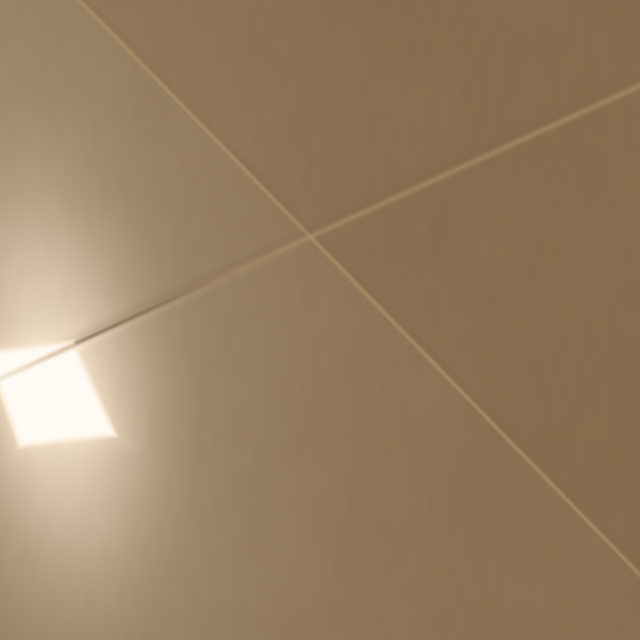
This texture is drawn by a WebGL 2 fragment shader. Its source:

```glsl
#version 300 es
precision highp float;
// A tan panelled surface crossed by two fine seams, with a bright slanted
// lamp at the left. Elongated falloffs form the glow, line distances form
// the seams, and half-planes cut out the lamp; faint noise adds grain.

uniform vec2 u_resolution;
out vec4 fragColor;

const vec3 TAN = vec3(0.525, 0.425, 0.305);
const vec3 WARM_GLOW = vec3(0.90, 0.83, 0.73);
const vec3 LAMP_WHITE = vec3(1.0, 0.985, 0.955);
const vec3 SEAM_GOLD = vec3(0.68, 0.57, 0.41);
const vec3 SEAM_SHADE = vec3(0.47, 0.37, 0.26);

float hash(vec2 p) {
    return fract(sin(dot(p, vec2(127.1, 311.7))) * 43758.5453);
}

float valueNoise(vec2 p) {
    vec2 cell = floor(p);
    vec2 f = fract(p);
    f = f * f * (3.0 - 2.0 * f);
    float low = mix(hash(cell), hash(cell + vec2(1, 0)), f.x);
    float high = mix(hash(cell + vec2(0, 1)), hash(cell + vec2(1, 1)), f.x);
    return mix(low, high, f.y);
}

// Signed distance to the line through a and b, positive on its left.
float lineSide(vec2 p, vec2 a, vec2 b) {
    vec2 d = normalize(b - a);
    return dot(p - a, vec2(-d.y, d.x));
}

// Signed distance bound of a convex quad with clockwise corners.
float quadDistance(vec2 p, vec2 a, vec2 b, vec2 c, vec2 d) {
    return max(max(lineSide(p, a, b), lineSide(p, b, c)),
               max(lineSide(p, c, d), lineSide(p, d, a)));
}

// Soft elliptical falloff, with its long axis leaning by a shear.
float glow(vec2 p, vec2 center, vec2 radius, float shear, float power) {
    vec2 q = p - center;
    q.x += shear * q.y;
    return exp(-pow(length(q / radius), power));
}

float ridge(float dist, float width) {
    return exp(-dist * dist / (width * width));
}

void main() {
    vec2 uv = gl_FragCoord.xy / u_resolution;

    // Signed distances to the falling and the rising seam.
    float falling = lineSide(uv, vec2(0.124, 1.0), vec2(1.0, 0.102));
    float rising = lineSide(uv, vec2(0.0, 0.408), vec2(1.0, 0.866));
    float rightPanel = smoothstep(-0.003, 0.003, falling);
    float upperPanel = smoothstep(-0.003, 0.003, rising);

    // Broad ambient light and the tight glow around the lamp.
    float broad = glow(uv, vec2(0.03, 0.46), vec2(0.42, 0.75), 0.12, 2.0);
    float tight = glow(uv, vec2(0.085, 0.395), vec2(0.145, 0.28), 0.12, 2.5);
    float light = 0.29 * broad + 0.72 * tight;
    light *= 1.0 - 0.22 * rightPanel * (1.0 - tight);
    light *= 1.0 - 0.07 * upperPanel * smoothstep(0.06, 0.25, uv.x);
    vec3 color = mix(TAN, WARM_GLOW, clamp(light, 0.0, 1.0));
    color += 0.012 * (1.0 - rightPanel) * (1.0 - tight);

    // Soft mottling and thin upright streaks.
    float grain = valueNoise(uv * vec2(95.0, 28.0)) - 0.5;
    float mottle = valueNoise(uv * 13.0) - 0.5;
    color += 0.009 * grain + 0.008 * mottle;

    // The falling seam is a thin pale line with a faint shade beside it.
    color = mix(color, SEAM_SHADE, 0.14 * ridge(falling - 0.008, 0.006));
    color = mix(color, max(SEAM_GOLD, color + 0.035), 0.72 * ridge(falling, 0.0032));

    // The rising seam turns from dark near the lamp to pale on the right.
    float pale = smoothstep(0.20, 0.52, uv.x);
    float dark = 1.0 - smoothstep(0.17, 0.40, uv.x);
    color = mix(color, SEAM_SHADE, 0.16 * ridge(rising - 0.009, 0.008));
    color = mix(color, SEAM_SHADE, 0.65 * dark * ridge(rising - 0.001, 0.0035));
    color = mix(color, SEAM_GOLD, 0.58 * pale * ridge(rising, 0.0048));
    color += 0.035 * (1.0 - pale) * ridge(rising + 0.007, 0.005);

    // The lamp, with a warm rim and the rising seam crossing it.
    float lamp = quadDistance(uv, vec2(-0.025, 0.451), vec2(0.115, 0.469),
                              vec2(0.184, 0.318), vec2(0.029, 0.300));
    float lampMask = 1.0 - smoothstep(-0.004, 0.004, lamp);
    vec3 lampColor = mix(LAMP_WHITE, vec3(0.98, 0.91, 0.83), ridge(lamp, 0.006));
    float crossing = ridge(rising, 0.0045) * mix(0.3, 0.75, smoothstep(0.0, 0.12, uv.x));
    lampColor = mix(lampColor, vec3(0.80, 0.69, 0.56), crossing);
    color += 0.06 * exp(-max(lamp, 0.0) / 0.02);
    color = mix(color, lampColor, lampMask);

    fragColor = vec4(clamp(color, 0.0, 1.0), 1.0);
}
```
